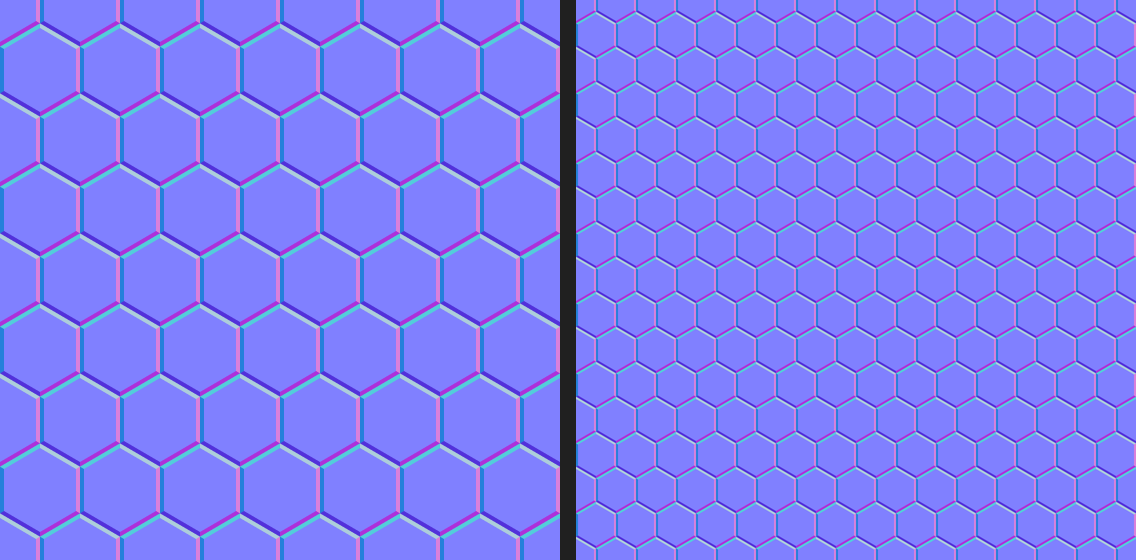
Left: one tile. Right: repeated 2 by 2.
A WebGL 1 fragment shader for this texture map:

```glsl
precision highp float;
// Tangent-space normal map of pointy-top hexagonal tiles with bevelled rims.

uniform vec2 u_resolution;

const float COLUMNS = 7.0;
const float ROWS = 8.0;             // even, so the staggered rows wrap
const float ROW_PITCH = 0.8660254;  // row spacing of hexagons one unit wide
const float BEVEL_WIDTH = 0.05;     // in hexagon widths
const float BEVEL_ANGLE = 0.7854;   // tilt from the flat face, in radians
const float SIXTH_TURN = 1.0471976;
const int SAMPLES = 4;              // per axis, for smooth edges

// Offset from the nearest hexagon centre; two lattices form the stagger.
vec2 hexOffset(vec2 p) {
  vec2 period = vec2(1.0, 2.0 * ROW_PITCH);
  vec2 evenRow = mod(p + 0.5 * period, period) - 0.5 * period;
  vec2 oddRow = mod(p, period) - 0.5 * period;
  return dot(evenRow, evenRow) < dot(oddRow, oddRow) ? evenRow : oddRow;
}

// Outward direction of the closest side (xy) and distance towards it (z).
vec3 closestSide(vec2 offset) {
  vec3 side = vec3(1.0, 0.0, -1.0);
  for (int i = 0; i < 3; i++) {
    float angle = float(i) * SIXTH_TURN;
    vec2 axis = vec2(cos(angle), sin(angle));
    float along = dot(offset, axis);
    if (abs(along) > side.z) {
      side = vec3(along < 0.0 ? -axis : axis, abs(along));
    }
  }
  return side;
}

// Flat face inside, tilted outwards on the bevel.
vec3 tileNormal(vec2 p, float bevelWidth, float bevelAngle) {
  vec3 side = closestSide(hexOffset(p));
  float tilt = side.z > 0.5 - bevelWidth ? bevelAngle : 0.0;
  return vec3(side.xy * sin(tilt), cos(tilt));
}

vec3 encodeNormal(vec3 normal) {
  return normal * 0.5 + 0.5;
}

void main() {
  vec2 gridSize = vec2(COLUMNS, ROWS * ROW_PITCH);
  vec3 color = vec3(0.0);

  // Average a small grid of samples within the pixel.
  for (int y = 0; y < SAMPLES; y++) {
    for (int x = 0; x < SAMPLES; x++) {
      vec2 jitter = (vec2(float(x), float(y)) + 0.5) / float(SAMPLES) - 0.5;
      vec2 uv = (gl_FragCoord.xy + jitter) / u_resolution;
      color += encodeNormal(tileNormal(uv * gridSize, BEVEL_WIDTH, BEVEL_ANGLE));
    }
  }
  gl_FragColor = vec4(color / float(SAMPLES * SAMPLES), 1.0);
}
```
